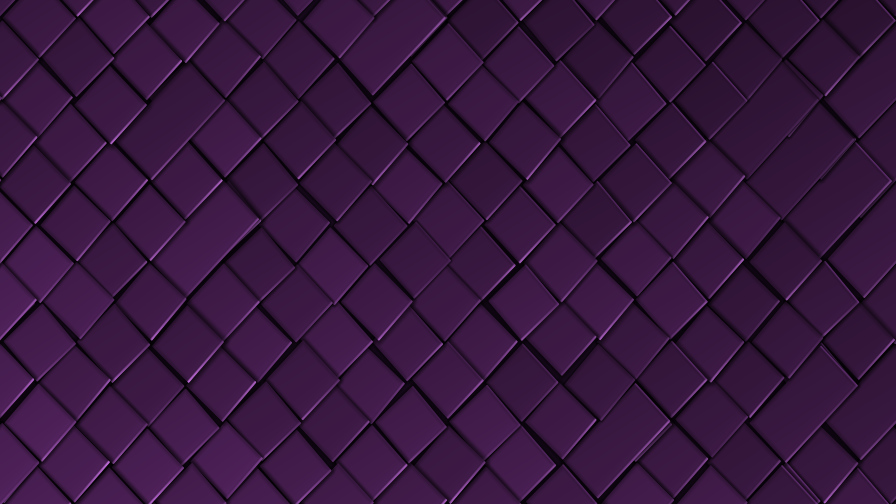
Reproduce this background procedurally as a WebGL 1 fragment shader.

```glsl
precision highp float;
// Diagonal wall of overlapping violet tiles with shadowed gaps and lit lower rims.

uniform vec2 u_resolution;

vec4 hash4(vec2 p) {
  vec4 q = fract(p.xyxy * vec4(0.1031, 0.1030, 0.0973, 0.1099));
  q += dot(q, q.wzxy + 33.33);
  return fract((q.xxyz + q.yzzw) * q.zywx);
}

float boxDistance(vec2 p, vec2 halfSize) {
  vec2 d = abs(p) - halfSize;
  return length(max(d, 0.0)) + min(max(d.x, d.y), 0.0);
}

// Thin soft line just inside an edge; e is the distance from that edge.
float rimLine(float e, float width, float aa) {
  return smoothstep(-aa, aa, e) * (1.0 - smoothstep(width, width + 0.025 + aa, e));
}

void main() {
  vec2 uv = gl_FragCoord.xy / u_resolution;

  // Tile axes: x climbs to the upper right, y to the upper left.
  vec2 diagonals = gl_FragCoord.xy / u_resolution.y / vec2(0.148, 0.160);
  vec2 grid = vec2(diagonals.x + diagonals.y, diagonals.y - diagonals.x);
  float aa = 0.6 / (u_resolution.y * 0.109);

  // Light falls off from the lower left towards the upper right.
  float light = 1.16 - 0.23 * uv.x - 0.20 * uv.y;
  vec3 color = vec3(0.085, 0.034, 0.105);
  vec3 lilac = vec3(0.70, 0.40, 0.79);

  // Paint neighbouring tiles in a fixed order so that overlaps stay consistent.
  for (int j = -1; j <= 1; j++) {
    float row = floor(grid.y) + float(j);
    float along = grid.x + 0.16 * (hash4(vec2(row + 60.0, 7.0)).x - 0.5);
    for (int i = 0; i < 4; i++) {
      vec2 cell = vec2(floor(along) + 1.0 - float(i), row);
      vec4 rnd = hash4(cell + 71.0);
      vec4 wear = hash4(cell + 143.0);

      // Placement: small shifts and tilts, some tiles stretched into planks.
      float plank = step(0.91, rnd.x);
      vec2 halfSize = vec2(0.488 + 0.49 * plank, 0.488) + 0.03 * (wear.xy - 0.5);
      vec2 local = vec2(along, grid.y) - cell - 0.5 - 0.09 * (rnd.yz - 0.5);
      local.x -= 0.5 * plank;
      local += (rnd.w - 0.5) * mix(0.12, 0.04, plank) * vec2(-local.y, local.x);
      float d = boxDistance(local, halfSize - 0.02) - 0.02;

      // Contact shadow on whatever lies below.
      float shadow = 1.0 - smoothstep(0.0, 0.05 + 0.10 * wear.z, d);
      color *= 1.0 - 0.5 * shadow;

      // Nearly flat face with darker worn borders.
      vec3 face = vec3(0.242, 0.102, 0.275) * light * (0.89 + 0.22 * wear.w);
      face *= 1.0 - 0.10 * local.y;
      face *= 0.76 + 0.24 * smoothstep(0.0, 0.10, -d);

      // Bright lower right rim, uneven along its length.
      float lower = local.y + halfSize.y;
      float slide = local.x / halfSize.x * (rnd.z > 0.5 ? 1.0 : -1.0);
      float glint = mix(0.25, 1.0, wear.z) * (0.68 + 0.32 * slide);
      face += vec3(0.06, 0.028, 0.075) * exp(-max(lower, 0.0) * 18.0) * light;
      face = mix(face, lilac * light, rimLine(lower, 0.022, aa) * glint);

      // Fainter upper right rim, mostly on the far side.
      float upper = halfSize.x - local.x;
      float far = smoothstep(0.25, 0.85, uv.x) * step(0.5, rnd.w);
      face = mix(face, vec3(0.42, 0.20, 0.49), rimLine(upper, 0.012, aa) * far * 0.7);

      color = mix(color, face, 1.0 - smoothstep(-aa, aa, d));
    }
  }

  gl_FragColor = vec4(color, 1.0);
}
```
